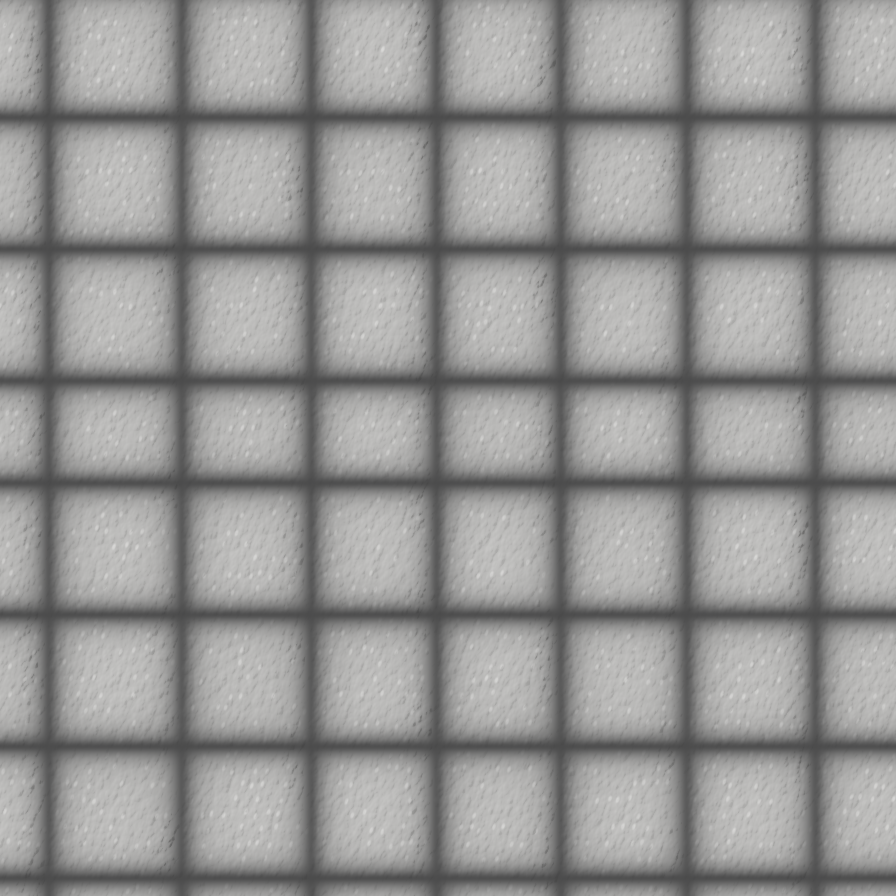
Write a Shadertoy shader that draws this pattern.

```glsl
// Grey plaster tiles, about seven by seven, parted by soft dark grooves.
// Groove shading falls off with distance to the nearest uneven grid line;
// embossed cellular noise adds upright grains, pale flecks and rough edges.

const float PI = 3.14159;
const vec3 GROOVE = vec3(0.295, 0.295, 0.296);
const vec3 PLASTER = vec3(0.742, 0.740, 0.734);

vec2 hash22(vec2 p) {
    vec3 q = fract(p.xyx * vec3(0.1031, 0.1030, 0.0973));
    q += dot(q, q.yzx + 33.33);
    return fract((q.xx + q.yz) * q.zy);
}

// Distance to the nearest scattered point
float cellular(vec2 p) {
    vec2 cell = floor(p);
    float nearest = 2.0;
    for (int y = -1; y <= 1; y++)
    for (int x = -1; x <= 1; x++) {
        vec2 id = cell + vec2(x, y);
        nearest = min(nearest, length(id + hash22(id) - p));
    }
    return nearest;
}

// Relief lit from the upper left
float emboss(vec2 p, vec2 lightStep) {
    return cellular(p + lightStep) - cellular(p - lightStep);
}

// Sparse upright ovals, one per cell at most
float flecks(vec2 p, float density) {
    vec2 id = floor(p);
    vec2 rnd = hash22(id + 71.0);
    vec2 offset = fract(p) - mix(vec2(0.3), vec2(0.7), rnd);
    float present = step(hash22(id + 19.0).x, density);
    return present * (1.0 - smoothstep(0.06, 0.24, length(offset * vec2(1.0, 0.8))));
}

// Broad drifting tone from layered sines, about -1 to 1
float drift(vec2 p) {
    return 0.5 * sin(p.x + 1.7 * sin(p.y * 0.8)) + 0.5 * sin(p.y * 1.3 + 1.4 * sin(p.x * 0.7));
}

// Columns narrow slightly right of the middle
float columnLine(float i) {
    return 0.0547 + 0.1426 * i + 0.005 * sin(PI * i / 6.0) + 0.004 * sin(PI * i / 3.0);
}

// Rows are even except for one short row in the middle
float rowLine(float i) {
    return 0.020 + 0.147 * i - 0.033 * step(3.5, i);
}

// Signed offsets to the nearest column line and row line
vec2 nearestLines(vec2 uv) {
    vec2 best = vec2(1.0);
    for (int i = -1; i <= 7; i++) {
        vec2 d = uv - vec2(columnLine(float(i)), rowLine(float(i)));
        if (abs(d.x) < abs(best.x)) best.x = d.x;
        if (abs(d.y) < abs(best.y)) best.y = d.y;
    }
    return best;
}

// Light beside a groove: rounded core, then exponential falloff
float grooveLight(float d, float core, float spread, float depth) {
    return 1.0 - depth * exp((core - length(vec2(d, core))) / spread);
}

void mainImage(out vec4 fragColor, in vec2 fragCoord) {
    vec2 uv = fragCoord / iResolution.xy;

    // Plaster relief: upright, slightly slanted grains in two sizes
    vec2 slanted = vec2(uv.x - 0.25 * uv.y, uv.y);
    float coarse = emboss(slanted * vec2(105.0, 62.0), vec2(-0.16, 0.08));
    float fine = emboss(slanted * vec2(210.0, 140.0) + 7.3, vec2(-0.18, 0.10));
    float grain = 0.6 * coarse + 0.4 * fine;

    // Grooves, with edges disturbed by the relief
    vec2 d = nearestLines(uv);
    float side = grooveLight(d.x + 0.0022 * grain, 0.004, 0.0128, 0.87);
    float bed = grooveLight(d.y + 0.0010 * grain, 0.004, 0.0108, 0.96);
    float light = side * bed;

    // Wear: rougher left of each column line, in uneven patches
    float patches = 0.5 + 0.5 * drift(uv * vec2(31.0, 37.0));
    float leftEdge = smoothstep(-0.045, -0.012, d.x) * (1.0 - smoothstep(-0.010, 0.004, d.x));
    float roughness = 0.085 + 0.11 * leftEdge * patches;
    float dents = smoothstep(0.12, 0.38, -grain) * (0.04 + 0.12 * leftEdge * patches);

    vec3 color = mix(GROOVE, PLASTER, light);
    float visible = 0.12 + 0.88 * light;
    color += visible * (roughness * grain - dents);
    color += 0.075 * light * flecks(slanted * vec2(82.0, 60.0), 0.38);
    color += 0.010 * light * drift(uv * 17.0);

    fragColor = vec4(clamp(color, 0.0, 1.0), 1.0);
}
```
